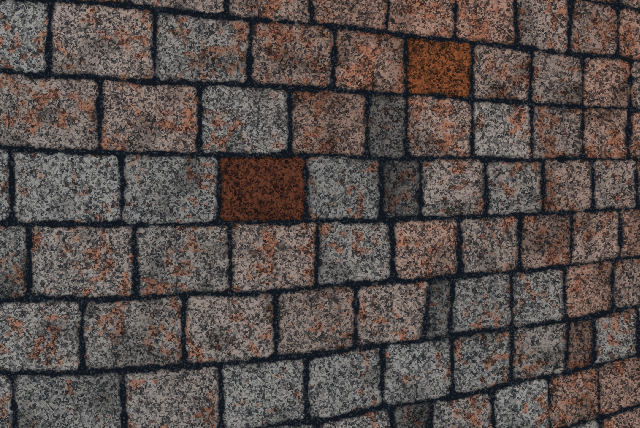
Give the GLSL for this texture, as a WebGL 1 fragment shader.

```glsl
precision highp float;
// Granite sett paving receding to the right, with rusty stains and dark joints.
uniform vec2 u_resolution;

float hash(vec2 p) {
  vec3 q = fract(p.xyx * 0.1031);
  q += dot(q, q.yzx + 33.33);
  return fract((q.x + q.y) * q.z);
}

float noise(vec2 p) {
  vec2 i = floor(p), f = fract(p);
  f = f * f * (3.0 - 2.0 * f);
  return mix(mix(hash(i), hash(i + vec2(1.0, 0.0)), f.x),
             mix(hash(i + vec2(0.0, 1.0)), hash(i + 1.0), f.x), f.y);
}

// Cellular noise: random tone of the nearest mineral grain
float grain(vec2 p) {
  vec2 cell = floor(p);
  float nearest = 9.0, tone = 0.0;
  for (int y = -1; y <= 1; y++) {
    for (int x = -1; x <= 1; x++) {
      vec2 c = cell + vec2(x, y);
      vec2 center = c + vec2(hash(c + 3.1), hash(c + 17.7));
      float d = distance(p, center);
      if (d < nearest) { nearest = d; tone = hash(c + 41.3); }
    }
  }
  return tone;
}

// Horizontal shift of each course
float coursePhase(float row) {
  return row < 0.0 ? 0.17 : row < 1.0 ? 0.44 : row < 2.0 ? -0.1 : row < 3.0 ? 0.1
       : row < 4.0 ? 0.24 : row < 5.0 ? 0.74 : row < 6.0 ? 0.12 : 0.25;
}

void main() {
  vec2 p = gl_FragCoord.xy / u_resolution.y;
  float pixel = 1.0 / u_resolution.y;

  // Courses converge and bend towards the right
  vec2 w = p + 0.009 * (vec2(noise(p * 9.0), noise(p * 9.0 + 31.0)) - 0.5);
  float height = 0.1768 - 0.0207 * w.x - 0.014 * w.x * w.x;
  float v = (1.0 - w.y - 0.346 - 0.035 * w.x + 0.0118 * w.x * w.x) / height;
  float row = floor(v) + 2.0;

  // Stones shrink along a course; some courses hold one narrow stone
  float shrink = max(1.0 - 0.43 * w.x, 0.05);
  float a = -8.45 * log(shrink) - coursePhase(row);
  float slot = row == 5.0 ? 7.0 : 4.0;
  bool plain = row < 1.0 || row == 3.0;
  float narrow = plain ? 0.0 : row == 4.0 ? 0.36 : 0.55;
  float span = 1.0, column = floor(a), f = fract(a);
  bool small = !plain && a >= slot && a < slot + narrow;
  if (small) {
    span = narrow;
    f = (a - slot) / narrow;
    column = 20.0;
  } else if (a >= slot + narrow) {
    column = floor(a - narrow);
    f = fract(a - narrow);
  }
  vec2 id = vec2(column, row) + 10.0;

  // Squared block with a chipped outline
  vec2 size = vec2(span * shrink / 3.634, height);
  vec2 local = (vec2(f, fract(v)) - 0.5) * size;
  local.x += local.y * (hash(id + 5.0) - 0.5) * 0.05;
  float gap = height * (0.022 + 0.022 * hash(id + 9.0));
  float corner = height * 0.085;
  vec2 q = abs(local) - size * 0.5 + gap + corner;
  float d = length(max(q, 0.0)) + min(max(q.x, q.y), 0.0) - corner;
  d += 0.007 * (noise(p * 42.0) - 0.5) + 0.005 * (noise(p * 130.0) - 0.5);
  float stoneMask = 1.0 - smoothstep(-pixel, pixel, d);

  // Granite speckle from fine crystals to broader blotches
  vec2 g = p + hash(id) * 3.0;
  float fine = grain(p * 270.0);
  float speckle = 0.42 * fine + 0.26 * grain(g * 150.0)
                + 0.2 * noise(g * 85.0) + 0.12 * noise(g * 38.0);
  float light = smoothstep(0.12, 0.78, speckle);

  // Stone tints: grey on the left, warmer towards the upper right
  float warmth = 0.12 + 0.42 * hash(id + 23.0) + 0.3 * p.x + 0.3 * (p.y - 0.5);
  vec3 tint = mix(vec3(0.465, 0.46, 0.45), vec3(0.52, 0.41, 0.36),
                  smoothstep(0.35, 0.95, warmth));
  float patches = 0.5 * noise(g * vec2(24.0, 17.0)) + 0.5 * noise(g * 75.0);
  float stain = smoothstep(0.55, 0.8, patches + 0.25 * (warmth - 0.5));
  tint = mix(tint, vec3(0.5, 0.31, 0.23), stain * 0.7);
  if (row < 3.0 && mod(row, 2.0) < 0.5 && abs(column + row - 4.0) < 0.1) {
    tint = mix(vec3(0.33, 0.19, 0.14), vec3(0.5, 0.29, 0.17), row < 1.0 ? 0.8 : 0.1);
  }
  tint *= (0.93 + 0.14 * hash(id + 61.0)) * (small ? 0.74 : 1.0);
  vec3 stone = mix(tint * 0.34 + vec3(0.0, 0.012, 0.028), tint * 1.2, light);

  // Faint grime and darkened edges
  stone *= 1.0 - 0.2 * smoothstep(0.6, 0.9, noise(g * 16.0 + 70.0));
  stone *= mix(0.72, 1.0, smoothstep(0.0, 0.008, -d));

  // Gritty joint filling
  vec3 joint = mix(vec3(0.065, 0.085, 0.115), vec3(0.28, 0.29, 0.31),
                   pow(fine, 5.0) * 0.65);
  gl_FragColor = vec4(mix(joint, stone, stoneMask), 1.0);
}
```
